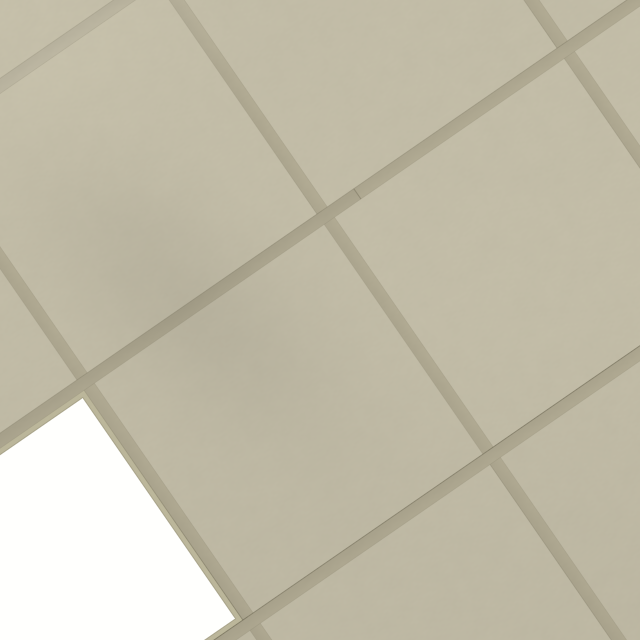
A three.js fragment shader for this pattern:

```glsl
// Suspended ceiling seen at a tilt: square beige tiles in a rotated grid of flat metal bars,
// with one glowing light panel. The canvas is turned into grid space, where distances to the
// nearest grid lines give bars, gaps and panel; soft gradients and noise add shading.

varying vec2 vUv;

const vec2 CROSSING = vec2(0.509, 0.663);  // one grid crossing, on the canvas
const vec2 AXIS = vec2(0.8227, 0.5685);    // direction of the main bars
const float CELL = 0.456;
const float BAR_HALF = 0.0098;
const float PANEL_INSET = 0.0186;
const float SPLICE = 0.06;
const float SOFT = 0.0011;

const vec3 TILE = vec3(0.757, 0.735, 0.652);
const vec3 BAR = vec3(0.680, 0.655, 0.565);
const vec3 BAR_FADED = vec3(0.715, 0.693, 0.615);
const vec3 GAP = vec3(0.40, 0.38, 0.30);
const vec3 LIP = vec3(0.735, 0.715, 0.605);
const vec3 GLOW = vec3(1.0, 1.0, 0.992);

float hash(vec2 p) {
  return fract(sin(dot(p, vec2(127.1, 311.7))) * 43758.5453);
}

float valueNoise(vec2 p) {
  vec2 i = floor(p);
  vec2 f = fract(p);
  f = f * f * (3.0 - 2.0 * f);
  return mix(mix(hash(i), hash(i + vec2(1.0, 0.0)), f.x),
             mix(hash(i + vec2(0.0, 1.0)), hash(i + vec2(1.0, 1.0)), f.x), f.y);
}

// Coverage of a shape from its signed distance
float fill(float d) {
  return 1.0 - smoothstep(-SOFT, SOFT, d);
}

float stroke(float d, float halfWidth) {
  return fill(abs(d) - halfWidth);
}

float boxDistance(vec2 p, float halfSize) {
  vec2 d = abs(p) - halfSize;
  return max(d.x, d.y);
}

// x runs along the main bars, y runs down across them
vec2 toGrid(vec2 uv) {
  vec2 p = uv - CROSSING;
  return vec2(dot(p, AXIS), dot(p, vec2(AXIS.y, -AXIS.x)));
}

// Broad light falloff with a diagonal shadow
float shading(vec2 uv) {
  vec2 p = uv - vec2(0.29, 0.53);
  vec2 s = vec2(dot(p, vec2(0.75, -0.66)) / 0.27, dot(p, vec2(0.66, 0.75)) / 0.12);
  float shadow = 0.055 * exp(-dot(s, s));
  float corner = 0.025 * smoothstep(0.45, 0.0, distance(uv, vec2(0.0, 1.0)));
  float lower = 0.025 * smoothstep(0.6, 0.0, uv.y);
  return 1.0 - shadow + corner - lower;
}

// Bar with a dark gap along its negative side
vec3 drawBar(vec3 base, vec3 metal, float d, float gap) {
  float across = smoothstep(-BAR_HALF, BAR_HALF, d);
  vec3 color = mix(base, metal * (0.985 + 0.03 * across), fill(abs(d) - BAR_HALF));
  color = mix(color, GAP, gap * stroke(d + BAR_HALF, 0.0007));
  return mix(color, GAP, 0.14 * stroke(d - BAR_HALF, 0.0006));
}

void main() {
  vec2 q = toGrid(vUv);
  vec2 cell = floor(q / CELL);
  vec2 line = floor(q / CELL + 0.5);
  vec2 d = q - line * CELL;
  float light = shading(vUv);

  // Tiles
  vec3 color = TILE * light * (0.993 + 0.014 * hash(cell + 7.0));

  // Light panel with its lip
  vec2 panelPos = q - vec2(-1.5, 0.5) * CELL;
  color = mix(color, LIP, fill(boxDistance(panelPos, 0.5 * CELL)));
  float panel = boxDistance(panelPos, 0.5 * CELL - PANEL_INSET);
  color = mix(color, GAP, 0.25 * stroke(panel, 0.0015));

  // Cross bars, then main bars on top
  float fade = smoothstep(0.45, 0.1, distance(vUv, vec2(0.0, 1.0)));
  vec3 metal = mix(BAR, BAR_FADED, fade) * mix(1.0, light, 0.8);
  float open = smoothstep(0.0, 0.6, dot(vUv, vec2(0.6, -0.7)) + 0.35);
  float crossGap = 0.12 + 0.5 * open * hash(vec2(line.x, cell.y));
  float mainGap = 0.18 + 0.6 * open * (0.6 + 0.4 * hash(vec2(cell.x, line.y)));
  color = drawBar(color, metal * 1.005, d.x, crossGap);
  float onCenterBar = 1.0 - min(abs(line.y), 1.0);
  float sleeve = onCenterBar * fill(q.x - SPLICE);
  color = drawBar(color, metal * (1.0 - 0.02 * sleeve), d.y, mainGap);

  // Splice joint in the center bar
  float joint = stroke(q.x - SPLICE, 0.0008) * fill(abs(d.y) - BAR_HALF);
  color = mix(color, GAP, 0.4 * onCenterBar * joint);

  // Fine surface grain, kept off the glowing panel
  float grain = valueNoise(q * vec2(160.0, 260.0)) + valueNoise(q * 45.0) - 1.0;
  color *= 1.0 + 0.008 * grain;
  color = mix(color, GLOW, fill(panel));

  gl_FragColor = vec4(color, 1.0);
}
```
